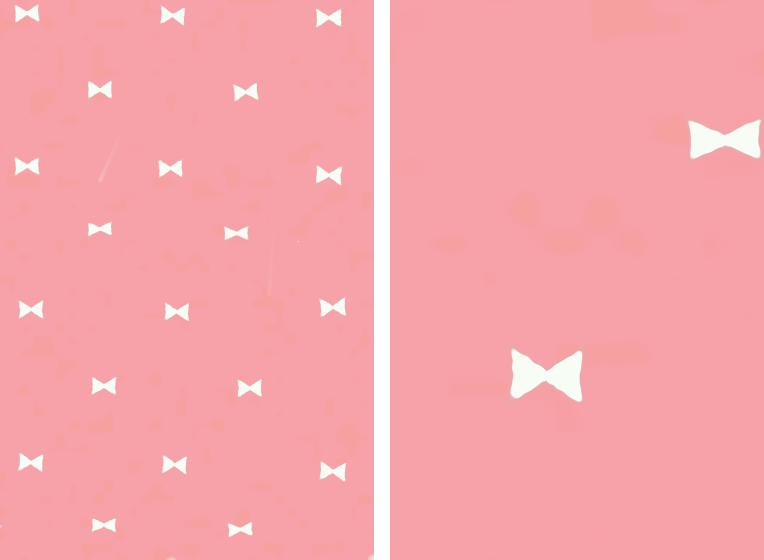
Left: the whole. Right: its middle third, enlarged.
A WebGL 1 fragment shader for this pattern:

```glsl
precision highp float;

uniform vec2 u_resolution;

const vec3 PINK = vec3(0.97, 0.63, 0.66);
const vec3 PEACH = vec3(0.965, 0.625, 0.61);
const vec3 DUSTY = vec3(0.90, 0.67, 0.68);
const vec3 WHITE = vec3(0.97, 0.99, 0.96);
const vec3 BLUSH = vec3(0.97, 0.85, 0.85);

// Lengths are fractions of the canvas height, with y pointing down.
const vec2 FIRST = vec2(0.0482, 0.0238);
const vec2 PITCH = vec2(0.2604, 0.1365);
const vec2 BLOCK_STEP = vec2(0.0072, 0.529);

float hash(vec2 p) {
  vec3 q = fract(vec3(p.xyx) * 0.1031);
  q += dot(q, q.yzx + 33.33);
  return fract((q.x + q.y) * q.z);
}

float noise(vec2 p) {
  vec2 i = floor(p);
  vec2 f = fract(p);
  f = f * f * (3.0 - 2.0 * f);
  float top = mix(hash(i), hash(i + vec2(1.0, 0.0)), f.x);
  float bottom = mix(hash(i + vec2(0.0, 1.0)), hash(i + 1.0), f.x);
  return mix(top, bottom, f.y);
}

float is(float a, float b) {
  return 1.0 - step(0.5, abs(a - b));
}

float smoothMax(float a, float b, float k) {
  float h = max(k - abs(a - b), 0.0);
  return max(a, b) + h * h / (4.0 * k);
}

vec2 rotate(vec2 p, float angle) {
  float c = cos(angle);
  float s = sin(angle);
  return vec2(c * p.x - s * p.y, s * p.x + c * p.y);
}

// Two flared wings joined by a narrow knot, with hollow outer sides.
float bow(vec2 p, vec2 halfSize) {
  p = abs(p);
  float knot = 0.0030;
  float slope = (halfSize.y + 0.0022 - knot) / halfSize.x;
  float wing = (p.y - knot - slope * p.x) / sqrt(1.0 + slope * slope);
  float rise = min(p.y / halfSize.y, 1.0);
  float side = p.x - halfSize.x + 0.0018 * (1.0 - rise * rise);
  return smoothMax(wing, side, 0.0055);
}

// Staggered rows in blocks of four, with hand-placed drift.
vec2 bowCenter(float row, float col) {
  float block = floor(row / 4.0);
  float k = row - 4.0 * block;
  float last = is(col, 2.0);
  float tight = is(k, 3.0);
  vec2 c = FIRST + block * BLOCK_STEP;
  c += PITCH * vec2(col + 0.5 * mod(k, 2.0), k);
  c += vec2(0.0182 * last, 0.004 * col - 0.0247 * tight);
  c += tight * col * vec2(-0.0169, 0.004);
  c.y += last * (0.008 * is(k, 2.0) - 0.012 * is(row, 4.0));
  c.x -= 0.004 * is(k, 2.0) * is(col, 1.0);
  return c;
}

float bowField(vec2 p) {
  float d = 1.0;
  for (int r = 0; r < 8; r++) {
    for (int c = 0; c < 3; c++) {
      float row = float(r);
      float col = float(c);
      if (mod(row, 2.0) + col > 2.5) continue;
      vec2 size = vec2(0.0219, mix(0.0148, 0.0109, is(mod(row, 4.0), 3.0)));
      size *= 1.0 + 0.06 * is(col, 2.0);
      float tilt = 0.16 * (hash(vec2(row, col) + 7.0) - 0.5);
      d = min(d, bow(rotate(p - bowCenter(row, col), tilt), size));
    }
  }
  return d;
}

// Faint scratch, strongest near its end.
float scratch(vec2 p, vec2 a, vec2 b, float width) {
  vec2 ab = b - a;
  float t = clamp(dot(p - a, ab) / dot(ab, ab), 0.0, 1.0);
  float d = length(p - a - t * ab);
  return (1.0 - smoothstep(0.0, width, d)) * (0.25 + 0.75 * t * t);
}

float spot(vec2 p, vec2 center, float radius) {
  return 1.0 - smoothstep(0.3 * radius, radius, length(p - center));
}

void main() {
  float pixel = 1.0 / u_resolution.y;
  vec2 p = vec2(gl_FragCoord.x, u_resolution.y - gl_FragCoord.y) * pixel;
  float right = u_resolution.x * pixel;

  // Paper with warm blotches.
  float patches = 0.7 * noise(p * 46.0) + 0.3 * noise(p * 17.0 + 9.0);
  vec3 color = mix(PINK, PEACH, 0.7 * smoothstep(0.66, 0.82, patches));

  // Scratches, worn lower edge and specks.
  float wear = 0.45 * scratch(p, vec2(0.212, 0.247), vec2(0.179, 0.322), 0.006);
  wear += 0.2 * scratch(p, vec2(0.488, 0.41), vec2(0.481, 0.525), 0.006);
  wear += spot(p, vec2(right, 1.0), 0.014) + 0.8 * spot(p, vec2(0.306, 1.004), 0.013);
  wear += 0.7 * spot(p, vec2(0.532, 0.431), 0.002) + 0.7 * spot(p, vec2(0.001, 0.94), 0.003);
  color = mix(color, BLUSH, clamp(wear, 0.0, 1.0));

  // Bows with slightly uneven, soft outlines.
  float d = bowField(p) + 0.0012 * (noise(p * 230.0) - 0.5);
  color = mix(color, DUSTY, 0.6 * (1.0 - smoothstep(0.0005, 0.0028, d)));
  color = mix(color, WHITE, 1.0 - smoothstep(-0.75 * pixel, 0.75 * pixel, d));
  gl_FragColor = vec4(color, 1.0);
}
```
